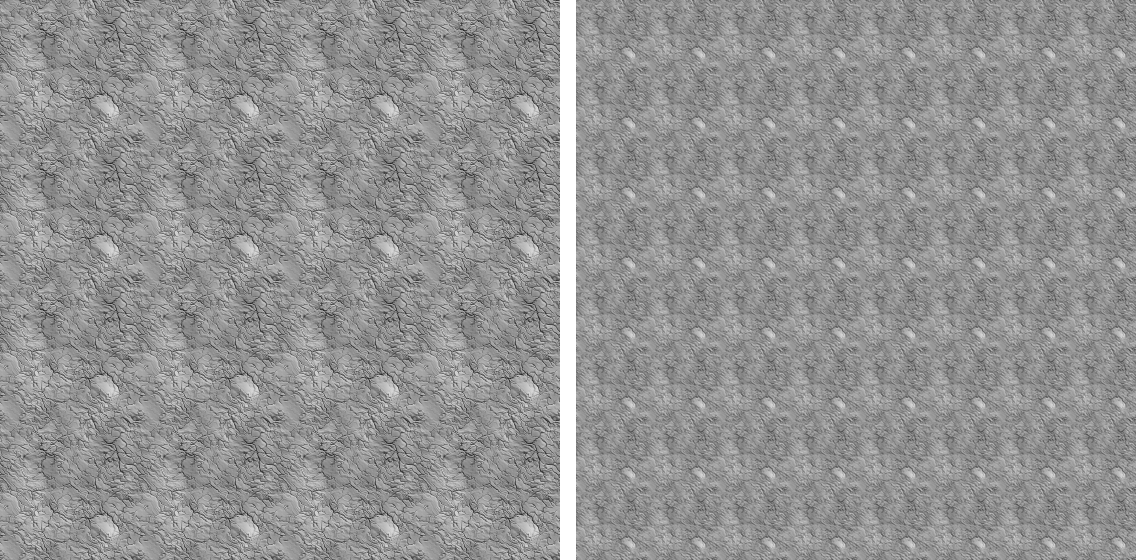
Left: one tile. Right: repeated 2 by 2.
Reproduce this texture procedurally as a Shadertoy shader.

```glsl
// Grey cracked rock in raking light: one rough stone tile repeated four by four.

const float REPEATS = 4.0;                   // tiles across and down
const vec2  LIGHT_DIR = vec2(0.53, 0.848);   // towards the light, upper right
const float LIGHT_STEP = 0.0045;             // slope sampling distance, in tiles
const vec3  STONE = vec3(0.605);             // colour of level stone
const float LIT_GAIN = 0.20;                 // brightening of facing slopes
const float SHADE_GAIN = 0.27;               // darkening of averted slopes
const float CREVICE_SHADE = 0.20;            // darkening inside cracks
const float BROAD_TONE = 0.13;               // slow light and dark patches
const int   CRACK_LAYERS = 3;
const float LARGEST_CELLS = 6.0;             // plates per tile, coarsest layer
const float CRACK_WIDTH = 0.0075;            // half width of the widest cracks
const float CRACK_DEPTH = 0.008;
const float PLATE_TILT = 0.18;
const int   GRAIN_OCTAVES = 3;
const float GRAIN_CELLS = 26.0;
const float GRAIN_HEIGHT = 0.014;
const int   SAMPLES = 2;                     // antialiasing grid side

// Integer hash of a lattice cell, wrapped at the period.
vec2 hash2(vec2 cell, float period, float seed) {
    uvec2 q = uvec2(mod(cell, period)) + uvec2(uint(seed) * 71u, uint(period) * 113u);
    q = q * 1664525u + 1013904223u;
    q.x += q.y * 1664525u;
    q.y += q.x * 1664525u;
    q ^= q >> 16u;
    q.x += q.y * 1664525u;
    q.y += q.x * 1664525u;
    q ^= q >> 16u;
    return vec2(q & 65535u) / 65535.0;
}

// Smooth value noise, two channels, periodic over the tile.
vec2 noise2(vec2 p, float cells, float seed) {
    vec2 g = p * cells, i = floor(g), f = g - i;
    f = f * f * (3.0 - 2.0 * f);
    vec2 low = mix(hash2(i, cells, seed), hash2(i + vec2(1, 0), cells, seed), f.x);
    vec2 high = mix(hash2(i + vec2(0, 1), cells, seed), hash2(i + 1.0, cells, seed), f.x);
    return mix(low, high, f.y);
}

// Broken plates: x = distance to the nearest edge, y = height of the tilted face.
vec2 plates(vec2 p, float cells, float seed) {
    vec2 g = p * cells, base = floor(g);
    vec2 nearest = vec2(9.0), second = vec2(9.0), owner = base;
    for (int y = -1; y <= 1; y++)
    for (int x = -1; x <= 1; x++) {
        vec2 cell = base + vec2(x, y);
        vec2 r = cell + hash2(cell, cells, seed) - g;
        if (dot(r, r) < dot(nearest, nearest)) {
            second = nearest;
            nearest = r;
            owner = cell;
        } else if (dot(r, r) < dot(second, second)) {
            second = r;
        }
    }
    float edge = (dot(second, second) - dot(nearest, nearest))
               / (2.0 * max(length(second - nearest), 0.001));
    vec2 tilt = 2.0 * hash2(owner, cells, seed + 5.0) - 1.0;
    tilt *= dot(tilt, tilt);                 // a few steep facets among flat ones
    return vec2(edge, dot(tilt, nearest)) / cells;
}

// Stone relief: x = height, y = how deep inside a crack.
vec2 relief(vec2 p) {
    // Bend the plate outlines, then make them jagged.
    vec2 q = p + 0.07 * (noise2(p, 5.0, 1.0) - 0.5)
               + 0.035 * (noise2(p, 14.0, 2.0) - 0.5)
               + 0.020 * (noise2(p, 36.0, 3.0) - 0.5)
               + 0.010 * (noise2(p, 72.0, 4.0) - 0.5);
    vec2 leaning = vec2(q.x + q.y, q.y);     // whole-number shear still tiles
    float height = 0.0, crevice = 0.0;

    // Plates and interrupted cracks, from coarse to fine; the middle layer leans.
    float cells = LARGEST_CELLS, scale = 1.0;
    for (int i = 0; i < CRACK_LAYERS; i++) {
        float seed = 10.0 + 10.0 * float(i);
        vec2 plate = plates(i == 1 ? leaning : q, cells, seed);
        float presence = smoothstep(0.35, 0.75, noise2(p, cells, seed + 1.0).x);
        float crack = presence * (1.0 - smoothstep(0.0, CRACK_WIDTH * scale, plate.x));
        height += PLATE_TILT * plate.y * presence - CRACK_DEPTH * scale * crack;
        crevice = max(crevice, crack * (0.4 + 0.6 * scale));
        cells *= 2.0;
        scale *= 0.8;
    }

    // Leaning grain, gathered in rough patches.
    float rough = smoothstep(0.25, 0.75, noise2(p, 8.0, 50.0).x);
    float amount = GRAIN_HEIGHT * mix(0.2, 1.0, rough), grain = GRAIN_CELLS;
    for (int i = 0; i < GRAIN_OCTAVES; i++) {
        height += amount * (noise2(leaning, grain, 60.0 + float(i)).x - 0.5);
        amount *= 0.6;
        grain *= 2.0;
    }
    return vec2(height, crevice);
}

vec3 stoneColor(vec2 p) {
    vec2 here = relief(p);
    float slope = 1.3 * (here.x - relief(p + LIGHT_DIR * LIGHT_STEP).x) / LIGHT_STEP;
    float facing = slope / sqrt(1.0 + slope * slope);
    float light = facing * (facing > 0.0 ? LIT_GAIN : SHADE_GAIN);
    float broad = noise2(p, 5.0, 80.0).x + 0.9 * noise2(p, 11.0, 81.0).x - 0.95;
    return STONE + light + BROAD_TONE * broad - CREVICE_SHADE * here.y;
}

void mainImage(out vec4 fragColor, in vec2 fragCoord) {
    vec3 color = vec3(0.0);
    for (int i = 0; i < SAMPLES * SAMPLES; i++) {
        vec2 offset = (vec2(i % SAMPLES, i / SAMPLES) + 0.5) / float(SAMPLES) - 0.5;
        vec2 uv = (fragCoord + offset) / iResolution.xy;
        color += stoneColor(fract(uv * REPEATS));
    }
    fragColor = vec4(clamp(color / float(SAMPLES * SAMPLES), 0.0, 1.0), 1.0);
}
```
